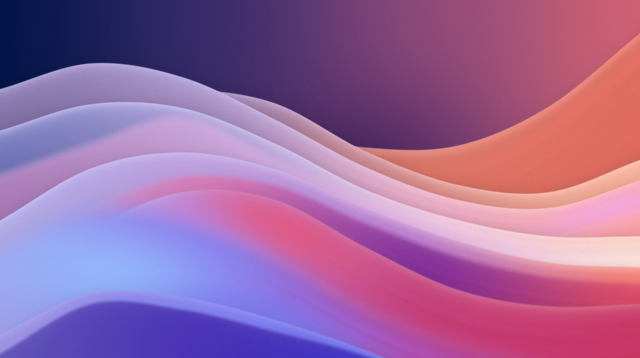
Write a Shadertoy shader that draws this background.

```glsl
// Flowing silk sheets over a dusk gradient, painted from back to front.
// Each sheet fills the area under a smooth spline; a four-stop colour ramp,
// a bright rim, a cast shadow and fine pleats give it depth.

#define RIM_WIDTH 0.012
#define SHADOW_WIDTH 0.022
#define SHADOW_DEPTH 0.13
#define PLEAT_FREQUENCY 85.0
#define PLEAT_STRENGTH 0.07
#define GRAIN 0.008

float hash(vec2 p) {
    vec3 q = fract(p.xyx * 0.1031);
    q += dot(q, q.yzx + 33.33);
    return fract((q.x + q.y) * q.z);
}

float noise(float t, float seed) {
    float i = floor(t), f = fract(t);
    return mix(hash(vec2(i, seed)), hash(vec2(i + 1.0, seed)), f * f * (3.0 - 2.0 * f));
}

// Catmull-Rom spline through eight heights spread evenly over the width
float curve(float x, vec4 a, vec4 b) {
    float h[10] = float[10](2.0 * a.x - a.y, a.x, a.y, a.z, a.w,
                            b.x, b.y, b.z, b.w, 2.0 * b.w - b.z);
    float t = clamp(x, 0.0, 1.0) * 7.0;
    int i = min(int(t), 6);
    float f = t - float(i);
    float p0 = h[i], p1 = h[i + 1], p2 = h[i + 2], p3 = h[i + 3];
    return p1 + 0.5 * f * (p2 - p0 + f * (2.0 * p0 - 5.0 * p1 + 4.0 * p2 - p3
              + f * (3.0 * (p1 - p2) + p3 - p0)));
}

vec3 ramp(float x, vec3 c0, vec3 c1, vec3 c2, vec3 c3) {
    vec3 t = smoothstep(vec3(-0.03, 0.30, 0.63), vec3(0.36, 0.70, 1.03), vec3(x));
    return mix(mix(mix(c0, c1, t.x), c2, t.y), c3, t.z);
}

// Paints one sheet and returns its coverage
float sheet(inout vec3 col, vec2 p, vec4 a, vec4 b,
            vec3 c0, vec3 c1, vec3 c2, vec3 c3, float soft, float rim) {
    float depth = curve(p.x, a, b) - p.y;
    float s = max(soft, 1.0 / iResolution.y);
    float cover = smoothstep(-s, s, depth);
    vec3 silk = ramp(p.x, c0, c1, c2, c3);
    float pleat = noise(depth * PLEAT_FREQUENCY, a.x * 100.0) - 0.5;
    silk *= 1.0 + PLEAT_STRENGTH * pleat * smoothstep(0.25, 0.6, p.x)
                * exp(-max(depth, 0.0) * 9.0);
    vec3 rimColor = mix(vec3(0.84, 0.82, 0.99), vec3(1.0, 0.84, 0.80), smoothstep(0.3, 0.9, p.x));
    float d = max(depth, 0.0);
    silk = mix(silk, rimColor, rim * (0.6 * exp(-d / RIM_WIDTH) + 0.4 * exp(-d / (4.0 * RIM_WIDTH))));
    col *= 1.0 - SHADOW_DEPTH * rim * exp(-max(-depth, 0.0) / SHADOW_WIDTH);
    col = mix(col, silk, cover);
    return cover;
}

// Soft tilted ellipse of light
float glow(vec2 p, vec2 center, vec2 radius, float slope) {
    vec2 q = p - center;
    q.y -= slope * q.x;
    q /= radius;
    return exp(-dot(q, q));
}

void mainImage(out vec4 fragColor, in vec2 fragCoord) {
    vec2 p = fragCoord / iResolution.xy;

    // Dusk sky
    vec3 col = ramp(p.x, vec3(.01, .08, .29), vec3(.22, .17, .42), vec3(.56, .29, .48), vec3(.81, .38, .45));
    col = mix(col, vec3(.25, .13, .36), 0.75 * glow(p, vec2(.56, .54), vec2(.20, .22), 0.0));

    // Orange sail and its cream hem
    sheet(col, p, vec4(.53, .53, .60, .633), vec4(.588, .593, .702, .907),
          vec3(.60, .40, .50), vec3(.78, .40, .42), vec3(.87, .45, .39), vec3(.88, .42, .37), .001, .35);
    sheet(col, p, vec4(.651, .72, .749, .712), vec4(.577, .484, .463, .553),
          vec3(.50, .42, .60), vec3(.58, .46, .66), vec3(.88, .53, .50), vec3(1., .70, .60), .001, .6);

    // Lilac crests turning to pale pink
    float crest = sheet(col, p, vec4(.751, .823, .784, .667), vec4(.533, .442, .419, .495),
          vec3(.50, .44, .65), vec3(.66, .56, .77), vec3(.95, .68, .80), vec3(1., .64, .64), .001, .6);
    col = mix(col, vec3(.95, .66, .90), 0.8 * crest * glow(p, vec2(.96, .42), vec2(.12, .045), 0.55));
    sheet(col, p, vec4(.635, .709, .698, .600), vec4(.470, .386, .340, .340),
          vec3(.42, .44, .70), vec3(.66, .60, .83), vec3(.97, .78, .94), vec3(1., .86, .82), .002, .75);
    sheet(col, p, vec4(.512, .600, .674, .558), vec4(.442, .349, .302, .298),
          vec3(.66, .47, .71), vec3(.79, .64, .85), vec3(.94, .74, .95), vec3(1., .90, .88), .02, .3);
    sheet(col, p, vec4(.384, .530, .574, .528), vec4(.419, .328, .267, .253),
          vec3(.66, .64, .88), vec3(.74, .60, .86), vec3(.70, .44, .80), vec3(.95, .45, .40), .002, .6);

    // Rose folds and the crimson sheet
    sheet(col, p, vec4(.256, .419, .507, .484), vec4(.377, .284, .228, .209),
          vec3(.66, .66, .92), vec3(.84, .46, .70), vec3(.50, .17, .60), vec3(.86, .28, .38), .012, .2);
    float crimson = sheet(col, p, vec4(.186, .360, .463, .442), vec4(.309, .191, .144, .151),
          vec3(.64, .66, .92), vec3(.74, .50, .84), vec3(.76, .23, .46), vec3(.78, .20, .39), .004, .35);
    col = mix(col, vec3(.90, .34, .48), 0.8 * crimson * glow(p, vec2(.45, .36), vec2(.13, .08), -0.8));

    // Violet slope with a pool of blue light
    float slope = sheet(col, p, vec4(.302, .414, .377, .274), vec4(.135, .035, -.023, -.047),
          vec3(.62, .63, .92), vec3(.52, .44, .91), vec3(.70, .28, .66), vec3(.72, .18, .42), .05, .15);
    col = mix(col, vec3(.58, .74, 1.), 0.85 * slope * glow(p, vec2(.18, .235), vec2(.18, .13), -0.15));
    col = mix(col, vec3(.46, .50, .96), 0.7 * slope * glow(p, vec2(.44, .09), vec2(.14, .07), -0.5));

    // Front wave: pale lip over an indigo hollow
    sheet(col, p, vec4(.065, .181, .170, .107), vec4(.021, -.081, -.163, -.233),
          vec3(.60, .56, .88), vec3(.48, .48, .93), vec3(.34, .35, .92), vec3(.34, .35, .92), .004, .3);
    sheet(col, p, vec4(.012, .151, .135, .074), vec4(.005, -.10, -.18, -.25),
          vec3(.37, .31, .71), vec3(.28, .19, .71), vec3(.22, .18, .78), vec3(.22, .18, .78), .008, .12);

    // Fine grain against banding
    col += GRAIN * (hash(floor(p * vec2(512.0, 286.0))) - 0.5);
    fragColor = vec4(clamp(col, 0.0, 1.0), 1.0);
}
```
